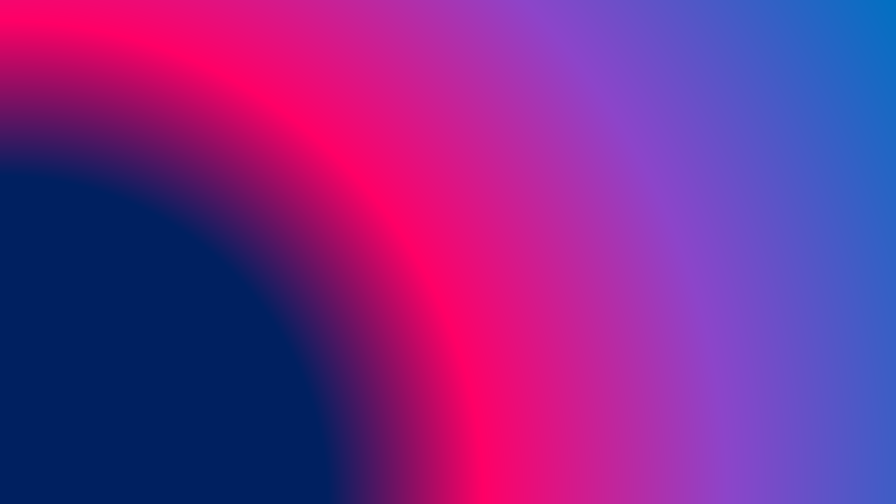
Reproduce this background procedurally as a WebGL 1 fragment shader.

```glsl
precision highp float;

uniform vec2 u_resolution;

// Colours from the centre outwards
const vec3 NAVY   = vec3(0.0, 0.125, 0.376);
const vec3 PINK   = vec3(1.0, 0.0, 0.4);
const vec3 PURPLE = vec3(0.55, 0.27, 0.79);
const vec3 BLUE   = vec3(0.0, 0.44, 0.76);

// Ring radii as fractions of the canvas diagonal
const float NAVY_RADIUS   = 0.319;
const float PINK_RADIUS   = 0.470;
const float PURPLE_RADIUS = 0.708;
const float BLUE_RADIUS   = 1.0;

// Centre of the rings, as a fraction of the canvas
const vec2 CENTER = vec2(0.0, 0.0);

// Linear progress from one radius to the next
float ramp(float start, float end, float radius) {
    return clamp((radius - start) / (end - start), 0.0, 1.0);
}

vec3 ringGradient(float radius) {
    vec3 color = mix(NAVY, PINK, ramp(NAVY_RADIUS, PINK_RADIUS, radius));
    color = mix(color, PURPLE, ramp(PINK_RADIUS, PURPLE_RADIUS, radius));
    return mix(color, BLUE, ramp(PURPLE_RADIUS, BLUE_RADIUS, radius));
}

void main() {
    vec2 offset = gl_FragCoord.xy - CENTER * u_resolution;
    float radius = length(offset) / length(u_resolution);
    gl_FragColor = vec4(ringGradient(radius), 1.0);
}
```
